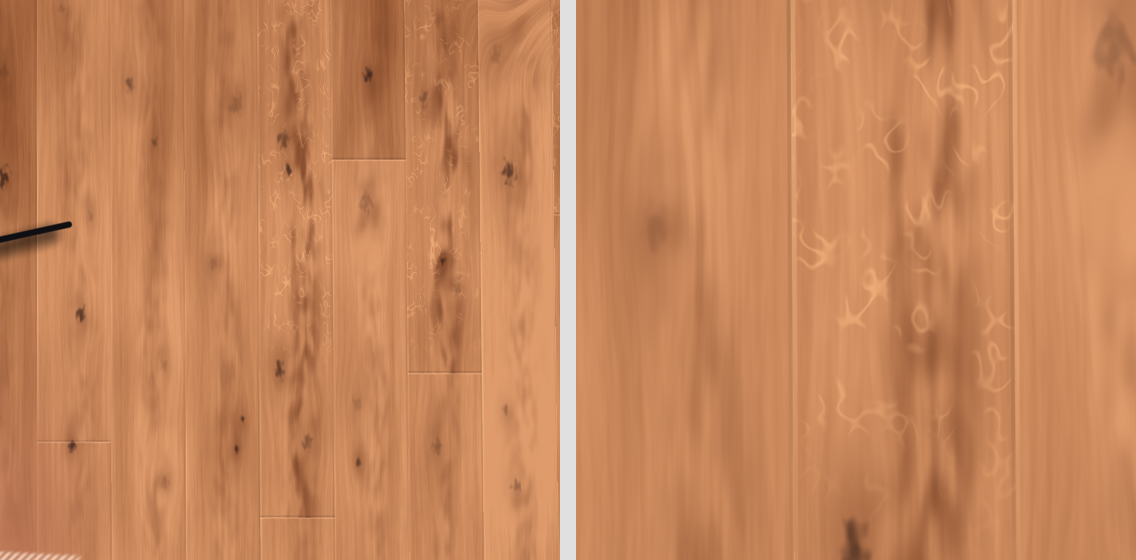
Left: the whole. Right: its middle third, enlarged.
Write a WebGL 2 fragment shader that draws this texture.

```glsl
#version 300 es
precision highp float;
// Oiled oak floor: upright planks with staggered end joints, seen from above.
// Stretched gradient noise gives fibres and rings, which bend around hashed knots;
// heartwood planks add brown stains and pale ray flecks. A dark rod lies at the left.

uniform vec2 u_resolution;
out vec4 fragColor;

const vec3 WOOD_DEEP = vec3(0.60, 0.355, 0.21);
const vec3 WOOD_PALE = vec3(0.86, 0.595, 0.41);
const vec3 STAIN = vec3(0.50, 0.28, 0.165);
const vec3 KNOT = vec3(0.23, 0.135, 0.10);

// Height of the end joint in each plank column; negative means none
const float JOINTS[9] = float[9](-1.0, 0.21, -1.0, -1.0, 0.075, 0.714, 0.333, -1.0, 0.616);

vec2 hash2(vec2 p) {
  vec3 q = fract(p.xyx * vec3(0.1031, 0.1030, 0.0973));
  q += dot(q, q.yzx + 33.33);
  return fract((q.xx + q.yz) * q.zy);
}

float corner(vec2 cell, vec2 offset) {
  return dot(hash2(cell) * 2.0 - 1.0, offset);
}

float gradientNoise(vec2 p) {
  vec2 i = floor(p), f = fract(p);
  vec2 w = f * f * f * (f * (f * 6.0 - 15.0) + 10.0);
  vec2 e = vec2(1.0, 0.0);
  return mix(mix(corner(i, f), corner(i + e, f - e), w.x),
             mix(corner(i + e.yx, f - e.yx), corner(i + 1.0, f - 1.0), w.x), w.y);
}

float segmentDistance(vec2 p, vec2 a, vec2 b) {
  vec2 d = b - a;
  return length(p - a - d * clamp(dot(p - a, d) / dot(d, d), 0.0, 1.0));
}

// Soft line of the given half width around zero distance
float line(float d, float halfWidth, float pixel) {
  return 1.0 - smoothstep(halfWidth - pixel, halfWidth + pixel, abs(d));
}

void main() {
  vec2 p = gl_FragCoord.xy / u_resolution.y;
  float pixel = 1.0 / u_resolution.y;

  // Plank layout, slightly narrower towards the top
  float pitch = 7.52;
  float across = p.x * (1.0 + 0.013 * p.y) * pitch + 0.5;
  float column = floor(across), f = fract(across);
  float joint = JOINTS[int(mod(column, 9.0))];
  float lower = step(p.y, joint);
  vec2 seed = vec2(column * 7.0 + 3.0, lower * 11.0 + 5.0);
  float heart = column > 3.5 && mod(column, 2.0) < 0.5 && lower < 0.5 ? 1.0 : 0.4;

  // Knots: dark core, long brown halo, and the push they give to the grain
  float x = (f - 0.5) / pitch;
  float grainX = x, core = 0.0, halo = 0.0;
  for (int k = 0; k < 4; k++) {
    vec2 place = hash2(vec2(column * 5.0 + 17.0, float(k) * 13.0 + 2.0));
    vec2 kind = hash2(place * 91.0 + float(k));
    vec2 d = vec2(x - (place.x - 0.5) * 0.07, p.y - (float(k) + place.y) / 4.0);
    float radius = mix(0.005, 0.014, kind.x);
    float strength = mix(0.15, 0.95, kind.y * kind.y);
    float ragged = length(d * vec2(1.0, 0.6)) / radius + 1.1 * gradientNoise(p * vec2(150.0, 80.0));
    core = max(core, strength * (1.0 - smoothstep(0.1, 1.15, ragged)));
    halo += (0.3 + strength) * exp(-dot(d, d * vec2(1.0, 0.14)) / (radius * radius * 4.0));
    grainX -= 0.6 * d.x * exp(-dot(d, d * vec2(1.0, 0.12)) / (radius * radius * 9.0));
  }
  // Branch figure leaning the grain in the upper right corner
  grainX -= 5.0 * pow(max(p.y - 0.85, 0.0), 2.0) * smoothstep(0.8, 0.95, p.x);
  grainX += 0.006 * gradientNoise(vec2(x * 10.0, p.y * 4.0) + seed * 3.0);

  // Grain from broad bands to fine fibres
  vec2 g = vec2(grainX, p.y);
  float bands = gradientNoise(g * vec2(32.0, 1.3) + seed * 4.3);
  float cloud = gradientNoise(g * vec2(16.0, 5.0) + seed * 1.3);
  float broad = gradientNoise(p * vec2(3.2, 2.6) + 4.7);
  float rings = sin(grainX * 480.0 + 12.0 * gradientNoise(g * vec2(13.0, 1.8) + seed * 1.7));
  float fibres = gradientNoise(g * vec2(230.0, 8.0) + seed) + 0.7 * gradientNoise(g * vec2(400.0, 30.0));
  float light = 0.10 - 0.36 * smoothstep(0.5, 1.05, p.y) - 0.20 * (1.0 - smoothstep(0.0, 0.22, p.x))
              - 0.10 * (1.0 - smoothstep(0.0, 0.3, p.y));
  // Neighbouring planks differ; the short pieces past a joint differ again
  float plankTone = 0.34 * (hash2(seed).x - 0.5) - 0.10 * step(0.9, heart)
                  + (column == 5.0 ? 0.30 * lower - 0.18 : 0.0) + (column == 7.0 ? 0.14 : 0.0);
  float tone = 0.76 + light + plankTone + 0.46 * bands + 0.34 * cloud + 0.30 * broad
             + rings * (0.03 + 0.10 * max(cloud, 0.0)) + 0.16 * fibres;
  vec3 color = mix(WOOD_DEEP, WOOD_PALE, clamp(tone, -0.1, 1.06));

  // Heartwood stain wandering down the plank, broken into smoky patches
  float drift = x - 0.008 + 0.035 * gradientNoise(vec2(p.y * 4.0, column * 3.7));
  float smoke = gradientNoise(g * vec2(36.0, 11.0) + seed * 2.1)
              + 0.6 * gradientNoise(g * vec2(90.0, 26.0) + seed);
  float stain = heart * exp(-drift * drift * 1500.0) * smoothstep(-0.3, 0.5, smoke);
  halo *= 0.75 + 0.7 * smoke;
  color = mix(color, STAIN, clamp(0.85 * stain + 0.5 * halo, 0.0, 0.85));

  // Pale curled ray flecks
  float curl = gradientNoise(p * vec2(85.0, 62.0) + 2.0 * cloud);
  float fleckZone = smoothstep(0.5, 1.0, heart) * smoothstep(0.3, 0.5, p.y)
                  * smoothstep(-0.02, 0.25, gradientNoise(p * vec2(42.0, 30.0) + 9.0));
  color += vec3(0.09, 0.09, 0.07) * fleckZone * (1.0 - smoothstep(0.0, 0.11, abs(curl)));
  color = mix(color, KNOT, core);

  // Seams: a lit edge beside a faint shade, strength varying along the boards
  float seamX = (f - step(0.5, f)) / pitch;
  float wear = 0.7 + 1.2 * gradientNoise(vec2(p.y * 4.0, floor(across + 0.5) * 5.3));
  color += wear * vec3(0.07, 0.08, 0.07) * line(seamX - 0.001, 0.0014, pixel);
  color *= 1.0 - 0.10 * wear * line(seamX + 0.0016, 0.0012, pixel);
  color += vec3(0.10, 0.11, 0.10) * line(p.y - joint, 0.0012, pixel);
  color *= 1.0 - 0.13 * line(p.y - joint - 0.0028, 0.0014, pixel);

  // Rosy sheen and a striped glint in the lower left corner
  color = mix(color, vec3(0.76, 0.48, 0.37), 0.6 * exp(-dot(p, p * vec2(45.0, 14.0))));
  float glint = (1.0 - smoothstep(0.010, 0.020, p.y + 0.05 * p.x)) * (1.0 - smoothstep(0.13, 0.155, p.x));
  color = mix(color, vec3(0.95, 0.82, 0.74), glint * (0.55 + 0.35 * sin((p.x - p.y) * 420.0)));

  // Rod and its soft shadow
  vec2 rodStart = vec2(-0.10, 0.550), rodEnd = vec2(0.123, 0.599);
  float shadow = segmentDistance(p, rodStart - vec2(0.0, 0.022), rodEnd - vec2(0.035, 0.018));
  color *= 1.0 - 0.5 * (1.0 - smoothstep(0.0, 0.032, shadow));
  float rod = segmentDistance(p, rodStart, rodEnd);
  color = mix(color, vec3(0.06, 0.055, 0.07), line(rod, 0.0055, pixel));

  fragColor = vec4(clamp(color, 0.0, 1.0), 1.0);
}
```
